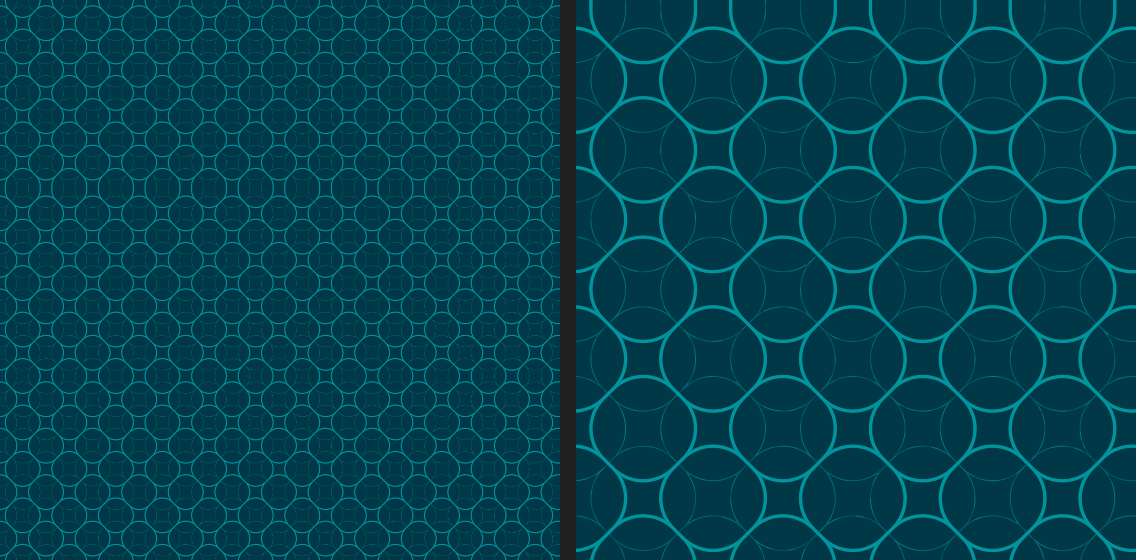
Left, the full canvas; right, a detail of the centre.
Write a Shadertoy shader that draws this pattern.

```glsl
float hash(vec2 p) {
    return fract(sin(dot(p, vec2(12.9898, 78.233))) * 43758.5453);
}

// Signed distance to a rounded square that fills a unit cell
float roundedCell(vec2 q) {
    vec2 d = abs(fract(q) - 0.5) - 0.07;
    return length(max(d, 0.0)) + min(max(d.x, d.y), 0.0) - 0.43;
}

// Coverage of an outline; cell distance is converted to canvas units
float outline(float cellDistance, float halfWidth) {
    float pixel = 1.0 / iResolution.y;
    float distanceToLine = abs(cellDistance) * 0.0588;
    return smoothstep(-0.6, 0.6, (halfWidth - distanceToLine) / pixel);
}

void mainImage(out vec4 fragColor, in vec2 fragCoord) {
    vec2 uv = fragCoord / iResolution.xy;

    // One row is stretched by a straight band across its middle
    float down = 1.0 - uv.y;
    down = min(down, 0.332) + max(down - 0.3398, 0.0);

    // Diagonal lattice of rounded cells
    vec2 grid = vec2(uv.x * 24.04 + 0.025, down * 24.11);
    vec2 lattice = vec2(grid.x + grid.y, grid.x - grid.y) * 0.5;

    // Bold rings, with faint uneven rings half a cell away
    float bold = outline(roundedCell(lattice), 0.001);
    float faint = outline(roundedCell(lattice + 0.5), 0.0003);
    faint *= mix(0.3, 0.7, hash(floor(uv * 200.0)));

    vec3 color = mix(vec3(0.0, 0.22, 0.28), vec3(0.0, 0.58, 0.61), max(bold, faint));
    fragColor = vec4(color, 1.0);
}
```
